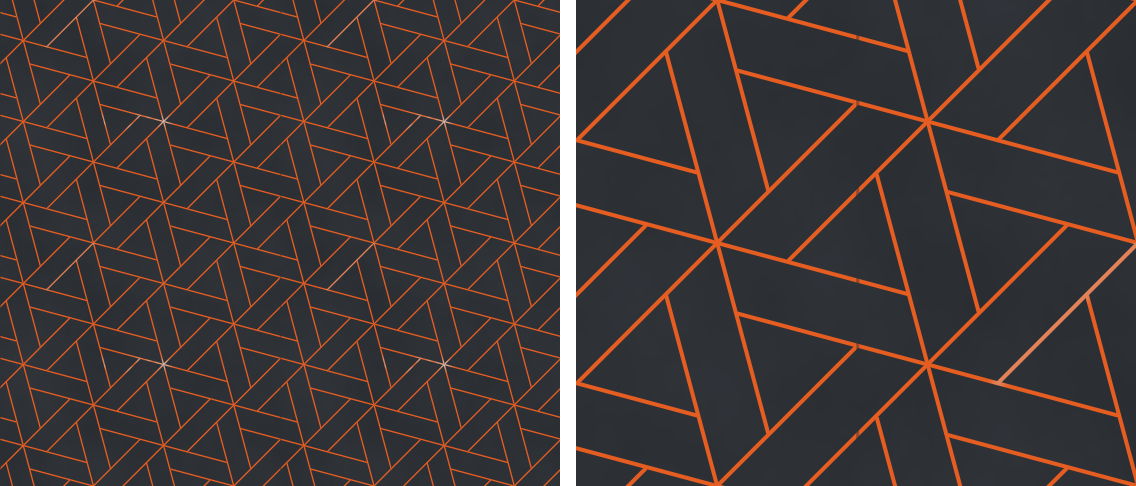
Left: the whole. Right: its middle third, enlarged.
Write a Shadertoy shader that draws this pattern.

```glsl
// Slate surface inlaid with thin copper lines: six-armed stars on a triangular
// lattice, each arm stopping on an arm of a neighbour. Distances to the arms give
// the lines; tiling gradient noise clouds the slate, and scuffs repeat per panel.

const float ROWS = 6.0;                       // lattice rows over the canvas height
const float COLUMN = 0.866025;                // column spacing, in rows
const vec2 STAR_ORIGIN = vec2(1.1535, 0.0);
const vec2 PANEL = vec2(4.0 * COLUMN, 3.0);   // area after which the wear repeats
const float ARM_REACH = 0.816497;             // sqrt(2/3): arm meets its neighbour
const float HALF_WIDTH = 0.0083;
const float TURN = 6.283185;

const vec3 SLATE = vec3(0.176, 0.189, 0.208);
const vec3 COPPER = vec3(0.90, 0.365, 0.135);
const vec3 WORN = vec3(0.86, 0.69, 0.61);

float hash(vec2 p) {
    vec3 q = fract(p.xyx * vec3(0.1031, 0.1030, 0.0973));
    q += dot(q, q.yzx + 33.33);
    return fract((q.x + q.y) * q.z);
}

// Dot product of a random unit gradient with the offset from its wrapped corner
float cornerValue(vec2 cell, vec2 offset, vec2 period) {
    float angle = TURN * hash(mod(cell, period) + period);
    return dot(vec2(cos(angle), sin(angle)), offset);
}

float gradientNoise(vec2 p, vec2 period) {
    vec2 cell = floor(p), f = fract(p);
    vec2 e = vec2(1.0, 0.0);
    vec2 u = f * f * f * (f * (f * 6.0 - 15.0) + 10.0);
    float low = mix(cornerValue(cell, f, period),
                    cornerValue(cell + e.xy, f - e.xy, period), u.x);
    float high = mix(cornerValue(cell + e.yx, f - e.yx, period),
                     cornerValue(cell + e.xx, f - e.xx, period), u.x);
    return mix(low, high, u.y);
}

float clouds(vec2 uv) {
    float sum = 0.0, weight = 0.6;
    vec2 cells = vec2(4.0, 3.0);
    for (int i = 0; i < 5; i++) {
        sum += weight * gradientNoise(uv * cells, cells);
        cells *= 2.0;
        weight *= 0.6;
    }
    return sum;
}

// Distance to a star's arms: three bars through its centre, 60 degrees apart
float starDistance(vec2 p) {
    float nearest = 1e3;
    for (int i = 0; i < 3; i++) {
        float angle = TURN * (0.125 + float(i) / 6.0);
        vec2 dir = vec2(cos(angle), sin(angle));
        float along = max(abs(dot(p, dir)) - ARM_REACH, 0.0);
        float across = dot(p, vec2(-dir.y, dir.x));
        nearest = min(nearest, length(vec2(along, across)));
    }
    return nearest;
}

// Arms reach past their own cell, so the neighbouring stars count too
float latticeDistance(vec2 p) {
    float column = p.x / COLUMN;
    vec2 home = round(vec2(column, p.y - 0.5 * column));
    float nearest = 1e3;
    for (int j = -1; j <= 1; j++)
    for (int i = -1; i <= 1; i++) {
        vec2 id = home + vec2(i, j);
        vec2 centre = vec2(id.x * COLUMN, id.y + 0.5 * id.x);
        nearest = min(nearest, starDistance(p - centre));
    }
    return nearest;
}

// Soft stroke from a to b: 1 on its spine, 0 beyond the radius
float scuff(vec2 p, vec2 a, vec2 b, float radius) {
    vec2 ab = b - a;
    float t = clamp(dot(p - a, ab) / dot(ab, ab), 0.0, 1.0);
    return 1.0 - smoothstep(0.0, radius, distance(p, a + t * ab));
}

// Rubbed spots within one panel: a star, a streak beside it and one arm
float wear(vec2 p) {
    vec2 star = STAR_ORIGIN + vec2(COLUMN, 1.5);
    vec2 armEnd = vec2(STAR_ORIGIN.x, PANEL.y);
    float grain = 0.5 + 0.9 * gradientNoise(p * 13.0, vec2(64.0));
    float streak = scuff(p, star - vec2(0.75, 0.0), star, 0.15) * grain;
    float rubbed = scuff(p, star, star + vec2(0.02, 0.0), 0.13);
    float arm = 0.45 * scuff(p, armEnd - ARM_REACH * 0.7071, armEnd, 0.045);
    return clamp(max(max(1.3 * streak, rubbed), arm), 0.0, 1.0);
}

void mainImage(out vec4 fragColor, in vec2 fragCoord) {
    float pixel = ROWS / iResolution.y;
    vec2 p = fragCoord * pixel;
    vec2 local = mod(p, PANEL);

    // Clouded slate
    vec3 color = SLATE * (1.0 + 0.16 * clouds(local / PANEL));

    // Copper lines, faintly broken where panels join
    float line = clamp(0.5 + (HALF_WIDTH - latticeDistance(p - STAR_ORIGIN)) / pixel, 0.0, 1.0);
    float edge = min(local.x, PANEL.x - local.x);
    line *= 1.0 - 0.45 * (1.0 - smoothstep(0.004, 0.004 + pixel, edge));
    color = mix(color, mix(COPPER, WORN, wear(local)), line);

    fragColor = vec4(color, 1.0);
}
```
